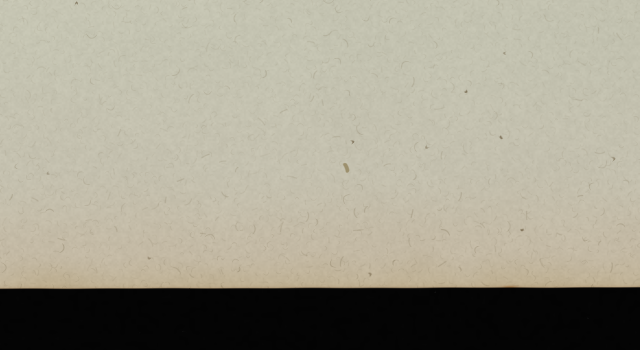
Give the GLSL for this texture, as a WebGL 2 fragment shader.

```glsl
#version 300 es
precision highp float;
// Aged, fibrous paper with a warm lower margin, lying above a black strip.

uniform vec2 u_resolution;
out vec4 fragColor;

const vec3 PAPER_TOP = vec3(0.775, 0.772, 0.700);
const vec3 PAPER_MID = vec3(0.770, 0.755, 0.685);
const vec3 PAPER_LOW = vec3(0.765, 0.725, 0.642);
const vec3 PAPER_RIM = vec3(0.742, 0.680, 0.555);
const vec3 FIBRE_TINT = vec3(0.50, 0.45, 0.34);
const vec3 SPECK_TINT = vec3(0.36, 0.29, 0.18);
const vec3 FLECK_TINT = vec3(0.56, 0.50, 0.34);
const vec3 STAIN_TINT = vec3(0.56, 0.36, 0.16);
const vec3 STRIP = vec3(0.012);

float hash(vec2 p) {
  vec3 q = fract(vec3(p.xyx) * 0.1031);
  q += dot(q, q.yzx + 33.33);
  return fract((q.x + q.y) * q.z);
}

vec2 hash2(vec2 p) {
  return vec2(hash(p), hash(p + 57.3));
}

float valueNoise(vec2 p) {
  vec2 cell = floor(p), f = fract(p);
  f = f * f * (3.0 - 2.0 * f);
  float low = mix(hash(cell), hash(cell + vec2(1, 0)), f.x);
  float high = mix(hash(cell + vec2(0, 1)), hash(cell + 1.0), f.x);
  return mix(low, high, f.y);
}

vec2 rotate(vec2 p, float angle) {
  float c = cos(angle), s = sin(angle);
  return vec2(c * p.x + s * p.y, c * p.y - s * p.x);
}

// Distance to a slightly bowed segment centred on the origin.
float bowedSegment(vec2 p, float halfLength, float bow) {
  p.y += bow * (p.x * p.x / halfLength - 0.5 * halfLength);
  p.x -= clamp(p.x, -halfLength, halfLength);
  return length(p);
}

// One randomly turned strand per cell; returns the strongest coverage.
float strands(vec2 p, float size, float halfLength, float radius,
              float density, float seed, float pixel) {
  vec2 home = floor(p / size);
  float cover = 0.0;
  for (int j = -1; j <= 1; j++) {
    for (int i = -1; i <= 1; i++) {
      vec2 cell = home + vec2(i, j);
      vec2 key = cell + seed;
      if (hash(key + 11.7) > density) continue;
      vec2 centre = (cell + hash2(key)) * size;
      float reach = halfLength * mix(0.4, 1.0, hash(key + 23.1));
      vec2 local = rotate(p - centre, 6.2832 * hash(key + 5.9));
      float d = bowedSegment(local, reach, 1.4 * hash(key + 41.3) - 0.7);
      float ink = 1.0 - smoothstep(radius - pixel, radius + pixel, d);
      cover = max(cover, ink * mix(0.25, 1.0, hash(key + 77.9)));
    }
  }
  return cover;
}

// Vertical ageing: h is the height above the lower paper edge.
vec3 paperTone(float h) {
  vec3 tone = mix(PAPER_RIM, PAPER_LOW, smoothstep(-0.04, 0.12, h));
  tone = mix(tone, PAPER_MID, smoothstep(0.08, 0.36, h));
  return mix(tone, PAPER_TOP, smoothstep(0.30, 0.75, h));
}

void main() {
  float pixel = 1.0 / u_resolution.y;
  vec2 p = gl_FragCoord.xy * pixel;
  float across = gl_FragCoord.x / u_resolution.x;

  // Lower edge, tilted a little and faintly uneven.
  float edge = mix(0.175, 0.179, across) + 0.0006 * sin(p.x * 23.0) * sin(p.x * 9.0);
  float h = p.y - edge;

  // Paper tone with broad clouds and fine grain.
  float cloud = valueNoise(p * 6.0) + 0.5 * valueNoise(p * 15.0) - 0.75;
  vec3 paper = paperTone(h + 0.035 * cloud);
  paper *= 1.0 - 0.018 * across * smoothstep(0.2, 0.8, h);
  paper += 0.008 * cloud;
  paper += 0.022 * (valueNoise(p * 190.0) - 0.5) + 0.018 * (valueNoise(p * 85.0 + 9.0) - 0.5);

  // Fibres grow more visible toward the warm margin.
  float age = mix(1.0, 0.65, smoothstep(0.0, 0.5, h));
  float fine = strands(p, 0.021, 0.008, 0.0011, 0.75, 3.0, pixel);
  float coarse = strands(p, 0.060, 0.014, 0.0013, 0.55, 131.0, pixel);
  paper = mix(paper, FIBRE_TINT, age * 0.23 * fine);
  paper = mix(paper, FIBRE_TINT, age * 0.42 * coarse);

  // Sparse dark specks and the large central fleck.
  float speck = strands(p, 0.17, 0.0025, 0.0028, 0.32, 271.0, pixel);
  paper = mix(paper, SPECK_TINT, 0.65 * speck);
  float fleck = bowedSegment(rotate(p - vec2(0.990, 0.521), -1.2), 0.009, 0.1);
  paper = mix(paper, FLECK_TINT, 0.75 * (1.0 - smoothstep(0.003, 0.005 + pixel, fleck)));

  // Brown rim and the rust stain touching it on the right.
  paper = mix(paper, STAIN_TINT, 0.28 * exp(-max(h, 0.0) / 0.004));
  vec2 stain = (p - vec2(1.457, edge)) / vec2(0.022, 0.005);
  paper = mix(paper, STAIN_TINT, 0.65 * exp(-dot(stain, stain)));

  // Nearly black strip with faint dust.
  float dust = strands(p, 0.15, 0.002, 0.0014, 0.2, 419.0, pixel);
  vec3 strip = STRIP + 0.006 * valueNoise(p * 60.0) + 0.16 * dust * dust;

  vec3 colour = mix(strip, paper, smoothstep(-pixel, pixel, h));
  fragColor = vec4(clamp(colour, 0.0, 1.0), 1.0);
}
```
